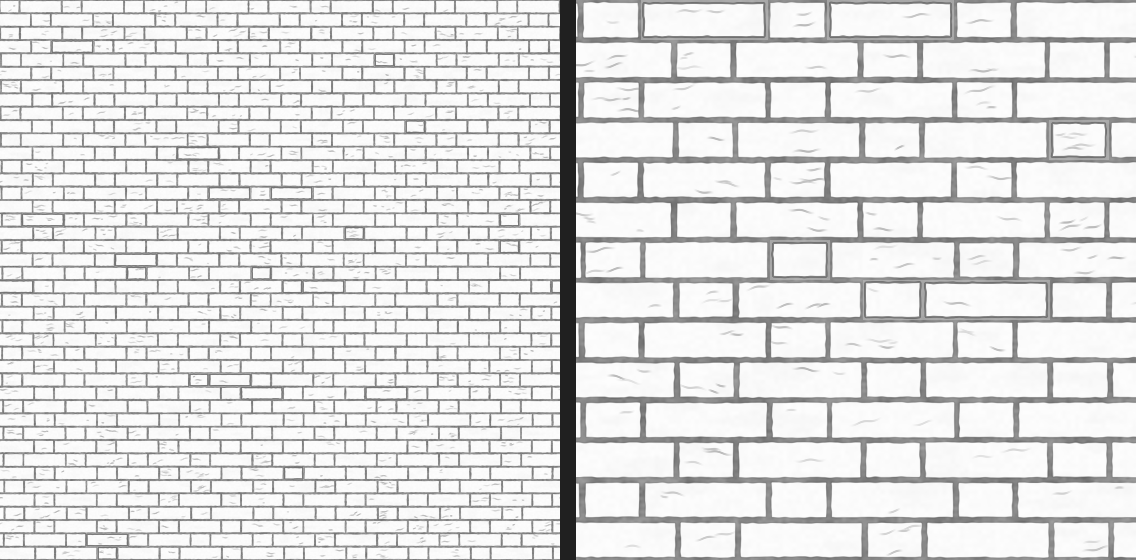
Left: the whole. Right: its middle third, enlarged.
Give the GLSL for this texture, as a WebGL 2 fragment shader.

```glsl
#version 300 es
precision highp float;
// White brick wall in Flemish bond: each course alternates short headers and
// long stretchers. Every brick is a rounded-box distance field over grey
// mortar, worn by value noise, faint slanted scratches and odd outlined bricks.

uniform vec2 u_resolution;
out vec4 fragColor;

const float COURSES = 42.0;         // rows of bricks
const float PAIRS = 9.0;            // header + stretcher pairs per row
const float HEADER_SHARE = 0.32;    // header part of one pair
const float DRIFT = 0.07;           // sideways lean of the bond, in pairs
const float JOINT_HALF = 0.0017;    // half the mortar width
const float CORNER = 0.0006;
const int SCRATCHES = 5;

const vec3 BRICK_WHITE = vec3(0.985);
const vec3 MORTAR_DARK = vec3(0.43);
const vec3 MORTAR_LIGHT = vec3(0.64);
const vec3 SCRATCH_GREY = vec3(0.66);
const vec3 OUTLINE_GREY = vec3(0.36);

float hash(vec2 p) {
    return fract(sin(dot(p, vec2(127.1, 311.7))) * 43758.5453);
}

float noise(vec2 p) {
    vec2 i = floor(p);
    vec2 f = fract(p);
    f = f * f * (3.0 - 2.0 * f);
    return mix(mix(hash(i), hash(i + vec2(1, 0)), f.x),
               mix(hash(i + vec2(0, 1)), hash(i + vec2(1, 1)), f.x), f.y);
}

float roundedBox(vec2 p, vec2 halfSize, float radius) {
    vec2 q = abs(p) - halfSize + radius;
    return length(max(q, 0.0)) + min(max(q.x, q.y), 0.0) - radius;
}

// Finds the brick cell: point relative to its centre, half size and id.
void flemishBond(vec2 p, out vec2 local, out vec2 halfCell, out vec2 id) {
    float course = floor(p.y * COURSES);
    float jitter = (hash(vec2(course, 3.7)) - 0.5) * 0.022;
    float offset = 0.5 * mod(course, 2.0) + DRIFT * course / COURSES + jitter;
    float u = p.x * PAIRS - offset;
    float f = fract(u);
    float stretcher = step(HEADER_SHARE, f);
    float left = HEADER_SHARE * stretcher;
    float right = mix(HEADER_SHARE, 1.0, stretcher);
    local = vec2((f - 0.5 * (left + right)) / PAIRS,
                 (fract(p.y * COURSES) - 0.5) / COURSES);
    halfCell = 0.5 * vec2((right - left) / PAIRS, 1.0 / COURSES);
    id = vec2(2.0 * mod(floor(u), PAIRS) + stretcher, course);
}

// Short tapered strokes, slightly slanted, scattered inside one brick.
float scratches(vec2 local, vec2 halfSize, vec2 id, float px) {
    float amount = 0.0;
    float wear = hash(id + 41.3);
    for (int i = 0; i < SCRATCHES; i++) {
        vec2 seed = id + float(i + 1) * vec2(17.3, 5.9);
        vec2 centre = (vec2(hash(seed), hash(seed + 2.1)) - 0.5) * 1.5 * halfSize;
        vec2 q = local - centre;
        float reach = mix(0.003, 0.011, hash(seed + 4.3));
        float slope = mix(-0.3, 0.2, hash(id + 8.6));
        float bend = 0.0005 * sin(q.x * 500.0 + 6.3 * hash(seed + 6.2));
        float line = 1.0 - smoothstep(0.0003, 0.0004 + px, abs(q.y - slope * q.x - bend));
        float taper = 1.0 - smoothstep(0.2, 1.0, abs(q.x) / reach);
        float present = step(hash(seed + 9.4), wear * wear * 0.85);
        amount = max(amount, line * taper * present * mix(0.3, 0.8, hash(seed + 7.7)));
    }
    return amount;
}

void main() {
    vec2 p = gl_FragCoord.xy / u_resolution;
    p.y = 1.0 - p.y;                // courses counted from the top
    float px = 1.0 / min(u_resolution.x, u_resolution.y);

    vec2 local, halfCell, id;
    flemishBond(p, local, halfCell, id);

    // Brick outline with uneven joints and slightly rough edges
    float joint = JOINT_HALF * mix(0.88, 1.12, hash(id + 12.4));
    vec2 halfBrick = halfCell - joint;
    float d = roundedBox(local, halfBrick, CORNER);
    d += (noise(p * 260.0) - 0.5) * 0.0007;
    float edge = max(0.7 * px, 0.0005);
    float mortar = smoothstep(-edge, edge, d);

    // Mottled mortar, a little darker against the bricks
    float mottle = 0.6 * noise(p * 110.0) + 0.4 * noise(p * vec2(420.0, 500.0));
    vec3 mortarColor = mix(MORTAR_DARK, MORTAR_LIGHT, mottle);
    mortarColor -= 0.05 * (1.0 - smoothstep(0.0, 0.0014, abs(d)));

    // Near-white face with fine grain and scratches
    float grain = noise(p * 380.0) - 0.5;
    float stain = smoothstep(0.55, 0.9, noise(p * vec2(45.0, 120.0)));
    vec3 face = BRICK_WHITE + 0.016 * grain - 0.012 * stain;
    face = mix(face, SCRATCH_GREY, scratches(local, halfBrick, id, px));

    // A few bricks have paler joints and a thin dark outline
    float outlined = step(0.965, hash(id + 23.8));
    mortarColor = mix(mortarColor, vec3(0.74), 0.6 * outlined);
    vec3 color = mix(face, mortarColor, mortar);
    float rim = 1.0 - smoothstep(0.0003, 0.0003 + px, abs(d));
    color = mix(color, OUTLINE_GREY, 0.75 * rim * outlined);

    fragColor = vec4(clamp(color, 0.0, 1.0), 1.0);
}
```
